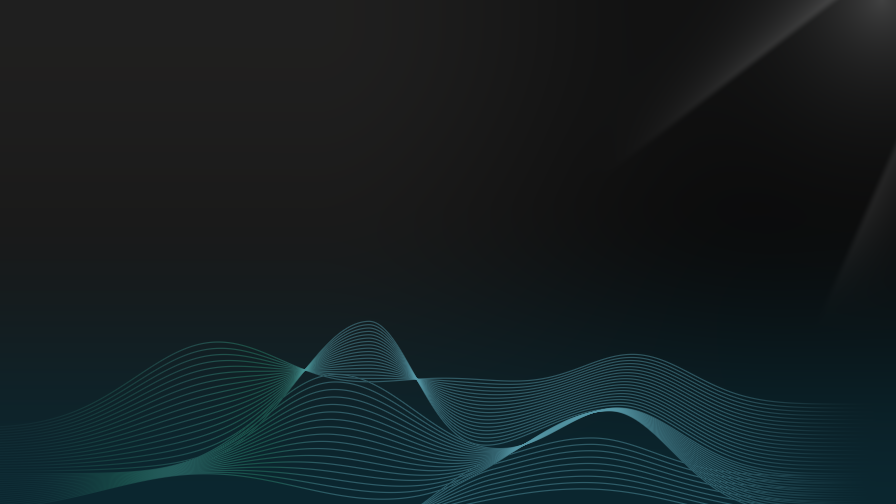
A Shadertoy shader for this background:

```glsl
#define LINE_HALF_WIDTH 0.0012
#define LINE_ALPHA 0.48
#define BEAM_STRENGTH 0.13
#define GLOW_STRENGTH 0.21
#define CHARCOAL vec3(0.122, 0.121, 0.120)
#define NEAR_BLACK vec3(0.045, 0.046, 0.047)
#define DEEP_TEAL vec3(0.042, 0.150, 0.185)
#define LINE_BLUE vec3(0.33, 0.59, 0.65)
#define LINE_GREEN vec3(0.13, 0.50, 0.38)

// Bell curve with separate widths left and right of its centre
float bump(float x, float centre, float leftWidth, float rightWidth, float height) {
    float d = (x - centre) / (x < centre ? leftWidth : rightWidth);
    return height * exp(-d * d);
}

// Heights of the two border curves of each ribbon
vec2 ribbonEdges(int id, float x) {
    if (id == 0) {
        float a = mix(0.15, 0.198, smoothstep(0.0, 0.5, x))
            + bump(x, 0.235, 0.12, 0.12, 0.148)
            + bump(x, 0.50, 0.13, 0.13, 0.05)
            + bump(x, 0.71, 0.09, 0.09, 0.095);
        float b = 0.06 + bump(x, 0.411, 0.115, 0.075, 0.30)
            + bump(x, 0.69, 0.14, 0.10, 0.13);
        return vec2(a, b);
    }
    if (id == 1) {
        float a = 0.06 + bump(x, 0.375, 0.115, 0.13, 0.197)
            + bump(x, 0.69, 0.10, 0.10, 0.13);
        float b = -0.02 + bump(x, 0.23, 0.16, 0.16, 0.08)
            + bump(x, 0.68, 0.15, 0.10, 0.205);
        return vec2(a, b);
    }
    float a = mix(-0.06, 0.056, smoothstep(0.40, 0.55, x))
        + bump(x, 0.66, 0.12, 0.10, 0.075);
    float b = -0.06 + bump(x, 0.65, 0.20, 0.18, 0.09);
    return vec2(a, b);
}

// Coverage of evenly spaced lines blended between the two borders
float ribbonLines(int id, int count, vec2 uv, float pixel) {
    float h = 0.001;
    vec2 edges = ribbonEdges(id, uv.x);
    vec2 slopes = (ribbonEdges(id, uv.x + h) - ribbonEdges(id, uv.x - h)) / (2.0 * h);
    slopes *= 9.0 / 16.0;
    float gap = 1.0;
    for (int i = 0; i < count; i++) {
        float t = float(i) / float(count - 1);
        float slope = mix(slopes.x, slopes.y, t);
        float d = abs(uv.y - mix(edges.x, edges.y, t)) / sqrt(1.0 + slope * slope);
        float cover = clamp((LINE_HALF_WIDTH - d) / pixel + 0.5, 0.0, 1.0);
        gap *= 1.0 - LINE_ALPHA * cover;
    }
    return 1.0 - gap;
}

// Light shaft: crisp on one side, soft on the other, fading along its length
float beam(vec2 p, vec2 start, vec2 end, float side, float spread) {
    vec2 axis = end - start;
    vec2 normal = side * normalize(vec2(-axis.y, axis.x));
    float across = dot(p - start, normal);
    float along = dot(p - start, axis) / dot(axis, axis);
    float profile = smoothstep(-0.010, 0.008, across) * exp(-max(across, 0.0) / spread);
    return profile * smoothstep(1.05, 0.25, along);
}

void mainImage(out vec4 fragColor, in vec2 fragCoord) {
    vec2 uv = fragCoord / iResolution.xy;
    vec2 p = uv * vec2(16.0 / 9.0, 1.0);
    float pixel = 1.0 / iResolution.y;

    // Backdrop
    vec3 color = mix(CHARCOAL, NEAR_BLACK, smoothstep(0.35, 0.88, uv.x));
    color *= mix(0.78, 1.0, smoothstep(0.35, 0.95, uv.y));
    color = mix(color, DEEP_TEAL, smoothstep(0.62, -0.02, uv.y));

    // Corner glow and light shafts
    float light = GLOW_STRENGTH * exp(-distance(p, vec2(1.75, 1.0)) / 0.14);
    light += BEAM_STRENGTH * beam(p, vec2(1.655, 1.0), vec2(1.19, 0.645), -1.0, 0.045);
    light += 0.7 * BEAM_STRENGTH * beam(p, vec2(1.778, 0.71), vec2(1.62, 0.352), 1.0, 0.06);
    color += light;

    // Ribbons of fine lines
    float lines = ribbonLines(0, 19, uv, pixel);
    lines = max(lines, ribbonLines(1, 17, uv, pixel));
    lines = max(lines, ribbonLines(2, 9, uv, pixel));
    float fade = mix(0.12, 1.0, smoothstep(0.0, 0.36, uv.x)) * smoothstep(0.98, 0.78, uv.x);
    float green = bump(uv.x, 0.29, 0.07, 0.05, 0.85) + bump(uv.x, 0.12, 0.09, 0.09, 0.75);
    fade += 0.3 * green * smoothstep(0.0, 0.12, uv.x);
    vec3 lineColor = mix(LINE_BLUE, LINE_GREEN, clamp(green, 0.0, 1.0));
    color = mix(color, lineColor, lines * clamp(fade, 0.0, 1.0));

    fragColor = vec4(color, 1.0);
}
```
